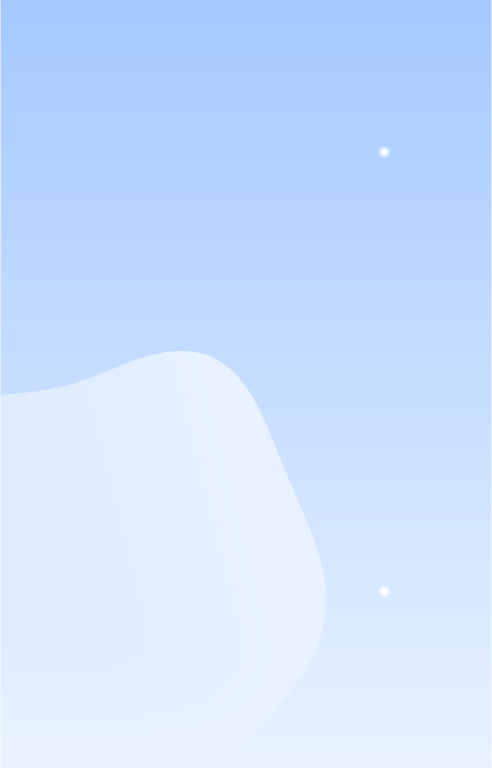
Give the GLSL for this background, as a WebGL 2 fragment shader.

```glsl
#version 300 es
precision highp float;

uniform vec2 u_resolution;
out vec4 fragColor;

// Joined cubic curves around the hill; each shares its end with the next
const vec2 outline[18] = vec2[18](
    vec2(-0.052, 0.482), vec2(0.026, 0.487), vec2(0.059, 0.490),
    vec2(0.094, 0.500), vec2(0.143, 0.514), vec2(0.185, 0.543),
    vec2(0.237, 0.543), vec2(0.316, 0.543), vec2(0.341, 0.462),
    vec2(0.371, 0.388), vec2(0.395, 0.329), vec2(0.4245, 0.277),
    vec2(0.4245, 0.219), vec2(0.4245, 0.125), vec2(0.346, 0.057),
    vec2(0.247, -0.029), vec2(-0.130, -0.302), vec2(-0.391, -0.172));

vec2 cubic(vec2 a, vec2 b, vec2 c, vec2 d, float t) {
    float s = 1.0 - t;
    return s * s * s * a + 3.0 * s * t * (s * b + t * c) + t * t * t * d;
}

// Signed distance to the closed outline, negative inside
float hillDistance(vec2 p) {
    const int STEPS = 20;
    float nearest = 1e6;
    float side = 1.0;
    vec2 from = outline[0];
    for (int i = 0; i < 18; i += 3) {
        for (int j = 1; j <= STEPS; j++) {
            vec2 to = cubic(outline[i], outline[i + 1], outline[i + 2],
                            outline[(i + 3) % 18], float(j) / float(STEPS));
            vec2 edge = to - from;
            vec2 offset = p - from;
            float along = clamp(dot(offset, edge) / dot(edge, edge), 0.0, 1.0);
            nearest = min(nearest, length(offset - edge * along));
            // Flip the side at each crossing of a ray to the right
            if ((from.y > p.y) != (to.y > p.y) &&
                offset.x < edge.x * offset.y / edge.y) side = -side;
            from = to;
        }
    }
    return side * nearest;
}

void main() {
    vec2 p = gl_FragCoord.xy / u_resolution.y;
    float width = u_resolution.x / u_resolution.y;
    float pixel = 1.0 / u_resolution.y;

    // Sky
    vec3 color = mix(vec3(0.910, 0.948, 1.0), vec3(0.645, 0.787, 1.0), p.y);

    // Pale hill, brighter to the right and toward the ground
    vec3 hill = mix(vec3(0.872, 0.927, 0.998), vec3(0.912, 0.948, 1.0),
                    smoothstep(0.05, 0.42, p.x + 0.25 * (p.y - 0.3)));
    hill = mix(vec3(0.910, 0.948, 1.0), hill, smoothstep(0.0, 0.18, p.y));
    float cover = 1.0 - smoothstep(-0.7 * pixel, 0.7 * pixel, hillDistance(p));
    color = mix(color, hill, cover);

    // Two soft lights
    for (int i = 0; i < 2; i++) {
        float d = length(p - vec2(0.5005, 0.802 - 0.572 * float(i)));
        color = mix(color, vec3(1.0), 1.0 - smoothstep(0.002, 0.0092, d));
    }

    // Thin bright side borders
    float border = 1.0 - smoothstep(0.0, 0.002, min(p.x, width - p.x));
    color = mix(color, vec3(0.96, 0.98, 1.0), 0.8 * border);

    fragColor = vec4(color, 1.0);
}
```
